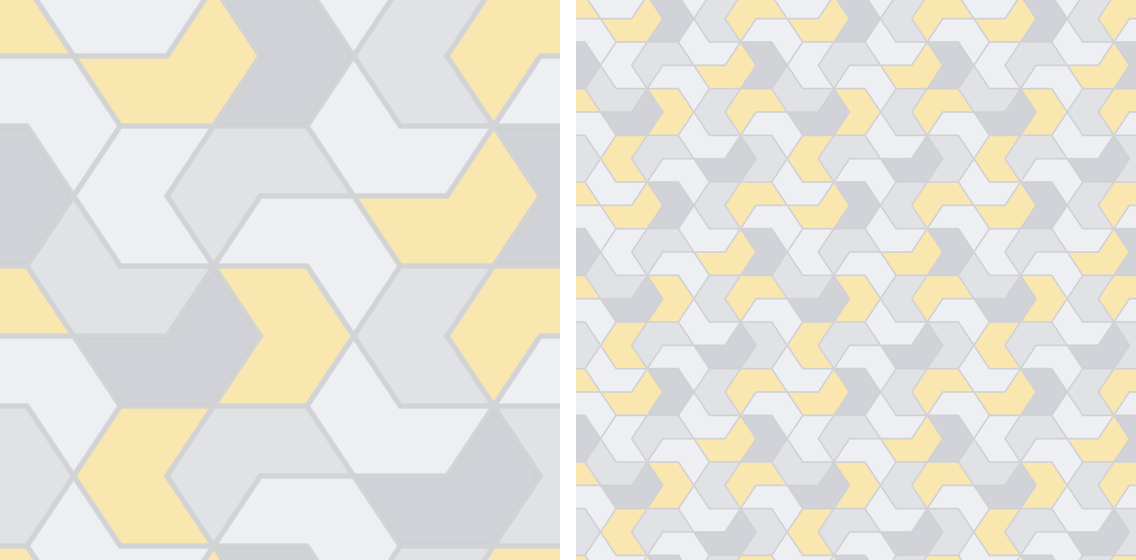
Left: one tile. Right: repeated 3 by 3.
Reproduce this pattern procedurally as a WebGL 2 fragment shader.

```glsl
#version 300 es
precision highp float;

uniform vec2 u_resolution;
out vec4 fragColor;

const vec3 WHITE = vec3(0.930, 0.938, 0.953);
const vec3 PALE_GREY = vec3(0.878, 0.885, 0.897);
const vec3 MID_GREY = vec3(0.822, 0.829, 0.849);
const vec3 YELLOW = vec3(0.980, 0.902, 0.686);
const vec3 LINE = vec3(0.824, 0.829, 0.836);
const vec3 HAIRLINE = vec3(0.785, 0.797, 0.805);

const int HUBS = 4;
const int PETALS = 6;
const vec2 FIRST_HUB = vec2(0.3815, 0.525);
const vec2 HALF_EDGE = vec2(1.0 / 12.0, 1.0 / 8.0);
const float LINE_HALF_WIDTH = 0.0048;

// Tint of each petal, one row per hub
const int TINTS[24] = int[24](
    0, 1, 0, 1, 2, 3,
    0, 3, 1, 0, 3, 2,
    0, 1, 3, 0, 3, 2,
    0, 3, 1, 0, 2, 1);

vec3 tintColor(int tint) {
    if (tint == 0) return WHITE;
    if (tint == 1) return PALE_GREY;
    return tint == 2 ? MID_GREY : YELLOW;
}

float cross2(vec2 a, vec2 b) {
    return a.x * b.y - a.y * b.x;
}

// Lattice step k, in sixths of a turn
vec2 latticeStep(int k, vec2 halfEdge) {
    float angle = radians(60.0) * float(k);
    return vec2(cos(angle), sin(angle)) * vec2(2.0 * halfEdge.x, halfEdge.y / sin(radians(60.0)));
}

// Shortest offset on the wrapped canvas
vec2 wrapOffset(vec2 offset) {
    return offset - round(offset);
}

// Staggered hubs, two columns by two rows
vec2 hubPosition(int i, vec2 origin) {
    float column = float(i % 2);
    float row = float(i / 2);
    return origin + vec2(0.5 * column, 0.25 * column - 0.5 * row);
}

float hexagonDistance(vec2 p, vec2 halfEdge) {
    vec2 q = abs(p);
    vec2 normal = normalize(halfEdge.yx);
    return max(q.y - halfEdge.y, dot(q, normal) - 2.0 * halfEdge.x * normal.x);
}

// Hexagon with a two-sixths notch opening along the given step
float chevronDistance(vec2 p, int notch, vec2 halfEdge) {
    vec2 right = normalize(latticeStep(notch - 1, halfEdge));
    vec2 left = normalize(latticeStep(notch + 1, halfEdge));
    float notchDepth = min(cross2(right, p), cross2(p, left));
    return max(hexagonDistance(p, halfEdge), notchDepth);
}

// Nearest chevron: x is the signed distance, y the tint
vec2 nearestChevron(vec2 p, vec2 origin, vec2 halfEdge) {
    vec2 nearest = vec2(1.0, 0.0);
    for (int hub = 0; hub < HUBS; hub++) {
        vec2 fromHub = p - hubPosition(hub, origin);
        for (int petal = 0; petal < PETALS; petal++) {
            vec2 local = wrapOffset(fromHub - latticeStep(petal, halfEdge));
            float d = chevronDistance(local, petal - 2, halfEdge);
            if (d < nearest.x) nearest = vec2(d, float(TINTS[hub * PETALS + petal]));
        }
    }
    return nearest;
}

void main() {
    vec2 uv = gl_FragCoord.xy / u_resolution;
    float blur = 0.75 / min(u_resolution.x, u_resolution.y);

    vec2 chevron = nearestChevron(uv, FIRST_HUB, HALF_EDGE);
    int tint = int(chevron.y + 0.5);
    float inset = -chevron.x - LINE_HALF_WIDTH;

    // Flat fill inside a shared outline
    vec3 color = mix(LINE, tintColor(tint), smoothstep(-blur, blur, inset));

    // Faint rim on the darkest chevrons
    float rim = 1.0 - smoothstep(0.0004, 0.0004 + 2.0 * blur, abs(inset));
    color = mix(color, HAIRLINE, tint == 2 ? 0.45 * rim : 0.0);

    fragColor = vec4(color, 1.0);
}
```
